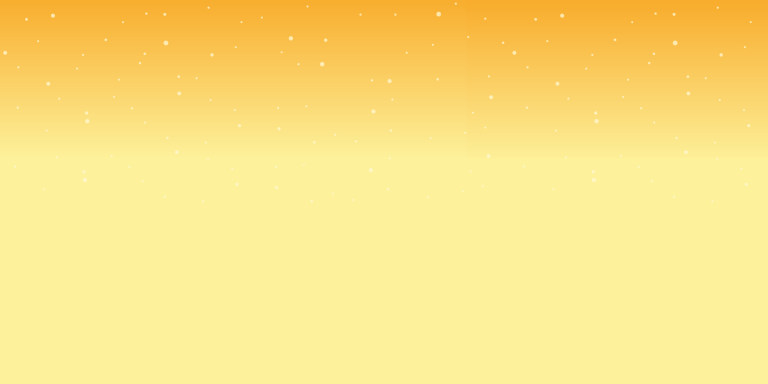
Give the GLSL for this background, as a Shadertoy shader.

```glsl
// Amber sky fading down into pale yellow, sprinkled with small cream specks.

vec3 hash3(vec2 cell) {
    vec3 p = fract(cell.xyx * vec3(0.1031, 0.1030, 0.0973) + 0.137);
    p += dot(p, p.yxz + 33.33);
    return fract((p.xxy + p.yzz) * p.zyx);
}

// Coverage of the jittered specks; the pattern wraps across and echoes below.
float specks(vec2 pos, float pixel) {
    const float columns = 16.0;
    vec2 cellSize = vec2(1.326 / columns, 0.0765);

    // Rows five and six repeat the two rows above, nudged sideways.
    float echo = step(5.0 * cellSize.y, pos.y);
    float inside = step(pos.y, 7.0 * cellSize.y);
    pos += echo * vec2(0.0065, -2.0 * cellSize.y);

    vec2 grid = pos / cellSize;
    vec2 cell = floor(grid);
    cell.x = mod(cell.x, columns);

    vec3 rnd = hash3(cell + 3.0);
    vec2 center = mix(vec2(0.12), vec2(0.88), rnd.xy);
    float dist = length((fract(grid) - center) * cellSize);

    // Most specks are tiny, a few are large.
    float radius = 0.0025 + 0.0038 * pow(rnd.z, 4.0);
    float present = step(0.12, hash3(cell + 41.0).x);
    return present * inside * (1.0 - smoothstep(radius - pixel, radius + pixel, dist));
}

void mainImage(out vec4 fragColor, in vec2 fragCoord) {
    float pixel = 1.0 / iResolution.y;
    // Horizontal position and depth below the top, in canvas heights.
    vec2 pos = vec2(fragCoord.x, iResolution.y - fragCoord.y) * pixel;

    // Sky gradient, a touch deeper in the panel right of the seam.
    float horizon = 0.412;
    float panel = smoothstep(-pixel, pixel, pos.x - 1.214);
    float sky = 1.0 - smoothstep(-pixel, pixel, pos.y - horizon);
    float fade = clamp((pos.y - 0.012 * panel * sky) / horizon, 0.0, 1.0);

    vec3 amber = vec3(0.973, 0.680, 0.180);
    vec3 paleYellow = vec3(0.992, 0.945, 0.608);
    vec3 color = mix(amber, paleYellow, fade);

    // Cream specks
    vec3 cream = vec3(1.0, 0.97, 0.82);
    color = mix(color, cream, 0.75 * specks(pos, 0.7 * pixel));

    fragColor = vec4(color, 1.0);
}
```
